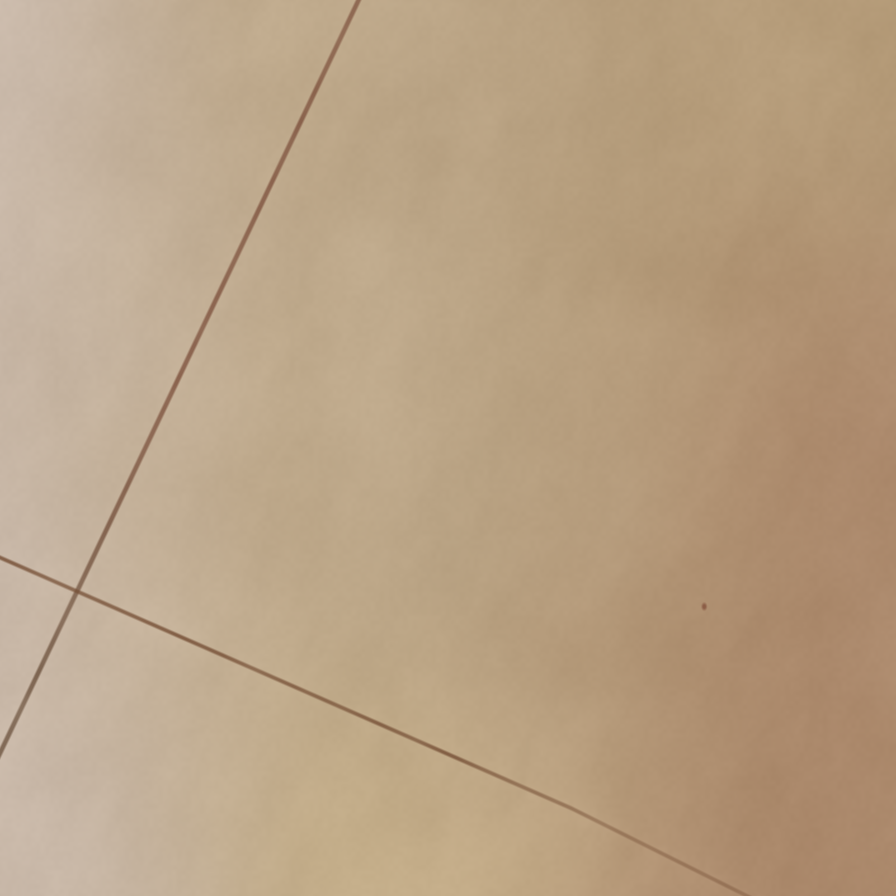
Write a WebGL 2 fragment shader that draws this texture.

```glsl
#version 300 es
precision highp float;
// Large beige stone floor tiles with thin brown joints, turned in perspective under warm uneven light.
uniform vec2 u_resolution;
out vec4 fragColor;

float hash(vec2 p) {
    vec3 q = fract(p.xyx * vec3(0.1031, 0.1030, 0.0973));
    q += dot(q, q.yzx + 33.33);
    return fract((q.x + q.y) * q.z);
}

float valueNoise(vec2 p) {
    vec2 cell = floor(p), f = fract(p);
    f = f * f * (3.0 - 2.0 * f);
    return mix(mix(hash(cell), hash(cell + vec2(1, 0)), f.x),
               mix(hash(cell + vec2(0, 1)), hash(cell + vec2(1, 1)), f.x), f.y);
}

// Layered noise centred on zero, each octave turned against the last
float fbm(vec2 p) {
    float sum = 0.0, amp = 0.5;
    for (int i = 0; i < 5; i++) {
        sum += amp * (valueNoise(p) - 0.5);
        p = mat2(1.6, 1.2, -1.2, 1.6) * p + 7.3;
        amp *= 0.5;
    }
    return sum;
}

// Signed distance to the nearest of a set of evenly spaced joints
float repeatJoint(float d, float pitch) {
    return mod(d + 0.5 * pitch, pitch) - 0.5 * pitch;
}

float jointMask(float d, float halfWidth, float pixel) {
    float soft = max(pixel, 0.0016);
    return 1.0 - smoothstep(halfWidth - soft, halfWidth + soft, abs(d));
}

// Pale cool light at the left, tan in the middle, rosy shade at the lower right
vec3 floorLight(vec2 uv) {
    vec2 p = uv + 0.16 * vec2(fbm(uv * 3.0), fbm(uv * 3.0 + 19.0));
    vec3 c = mix(vec3(0.79, 0.725, 0.665), vec3(0.742, 0.658, 0.54), smoothstep(-0.05, 0.38, p.x));
    c = mix(c, vec3(0.71, 0.61, 0.475), smoothstep(0.35, 0.95, p.x));
    float shade = smoothstep(0.5, 1.05, p.x + 0.25 * (0.5 - p.y));
    c = mix(c, vec3(0.675, 0.54, 0.425), shade * (1.0 - smoothstep(0.5, 0.95, p.y)));
    float glow = exp(-dot((p - vec2(0.42, 0.02)) * vec2(4.5, 5.0), (p - vec2(0.42, 0.02)) * vec2(4.5, 5.0)));
    return c + glow * vec3(0.03, 0.028, 0.005);
}

void main() {
    vec2 uv = gl_FragCoord.xy / u_resolution;
    float pixel = 1.0 / min(u_resolution.x, u_resolution.y);

    // Tile axes meet at one visible corner; the long joint bends a little
    vec2 p = uv - vec2(0.086, 0.340);
    float steep = repeatJoint(dot(p, vec2(0.903, -0.430)), 2.2);
    float shallow = repeatJoint(dot(p, vec2(0.402, 0.916)) + 0.055 * max(p.x - 0.552, 0.0), 2.2);

    // Mottled stone: soft clouds, slanted streaks and fine grain
    vec3 color = floorLight(uv);
    vec2 along = vec2(dot(p, vec2(0.914, -0.405)), dot(p, vec2(0.43, 0.903)));
    color += vec3(0.045, 0.05, 0.055) * fbm(uv * 7.0 + 3.0);
    color += 0.028 * fbm(along * vec2(34.0, 15.0) + 41.0);
    color += 0.010 * (valueNoise(uv * 190.0) - 0.5);

    // Faint pale rim, then the joints, fainter toward the lower right
    float rim = exp(-abs(steep) * 120.0) + exp(-abs(shallow) * 120.0);
    color += 0.012 * rim;
    float wear = 0.9 + 0.3 * fbm(uv * 24.0);
    float fade = 1.0 - 0.45 * smoothstep(0.45, 0.75, uv.x);
    vec3 steepColor = mix(vec3(0.43, 0.33, 0.25), vec3(0.50, 0.33, 0.25), smoothstep(0.2, 0.6, uv.y));
    color = mix(color, steepColor, 0.85 * wear * jointMask(steep, 0.0026, pixel));
    color = mix(color, vec3(0.46, 0.31, 0.21), 0.85 * wear * fade * jointMask(shallow, 0.0021, pixel));

    // Small rust speck
    float speck = length((uv - vec2(0.786, 0.323)) * vec2(1.2, 0.85));
    color = mix(color, vec3(0.50, 0.30, 0.22), 0.75 * (1.0 - smoothstep(0.001, 0.004 + pixel, speck)));

    fragColor = vec4(color, 1.0);
}
```
